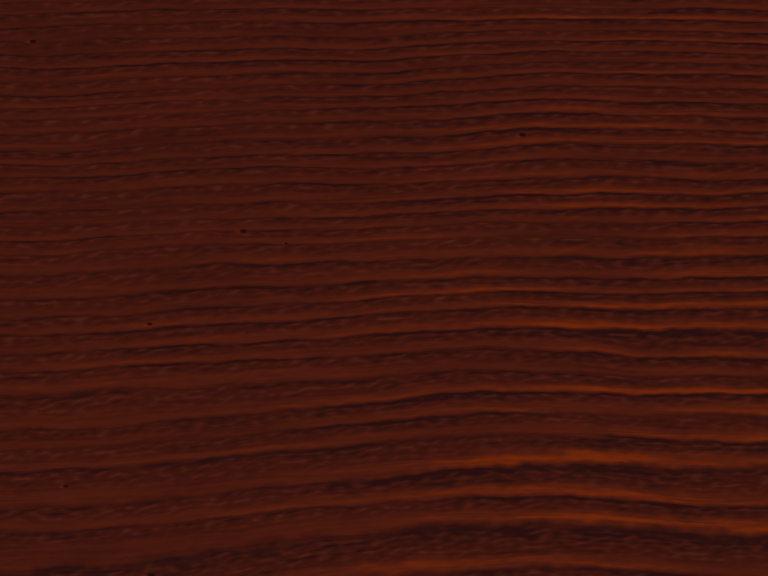
This texture is drawn by a Shadertoy shader. Its source:

```glsl
#define RING_DENSITY 14.5
#define RING_CROWDING 17.0
#define BASE_TONE 0.425
#define EARLY_GLOW 0.54
#define LATE_SHADE 0.14
#define LINE_DEPTH 0.40
#define MOTTLE 0.36
#define FIBRE 0.20
#define HAIRLINE 0.13
#define PIT_COUNT 7

const vec3 LINE_PLUM   = vec3(0.155, 0.060, 0.055);
const vec3 DARK_BROWN  = vec3(0.230, 0.080, 0.052);
const vec3 RED_BROWN   = vec3(0.285, 0.101, 0.060);
const vec3 WARM_ORANGE = vec3(0.430, 0.148, 0.036);

vec2 hash2(vec2 p) {
    vec3 q = fract(p.xyx * vec3(0.1031, 0.1030, 0.0973));
    q += dot(q, q.yzx + 33.33);
    return fract((q.xx + q.yz) * q.zy);
}

float corner(vec2 cell, vec2 offset) {
    float angle = 6.2832 * hash2(cell).x;
    return dot(vec2(cos(angle), sin(angle)), offset);
}

float gradientNoise(vec2 p) {
    vec2 i = floor(p), f = fract(p), e = vec2(1.0, 0.0);
    vec2 u = f * f * f * (f * (f * 6.0 - 15.0) + 10.0);
    return mix(mix(corner(i, f), corner(i + e.xy, f - e.xy), u.x),
               mix(corner(i + e.yx, f - e.yx), corner(i + e.xx, f - e.xx), u.x), u.y);
}

// Height across the grain after the lines bend upward to the right
float grainHeight(vec2 p) {
    float rise = mix(0.08, 0.02, p.y) * smoothstep(-0.1, 1.0, p.x);
    float sag = 0.02 * smoothstep(0.85, 1.4, p.x) * (1.0 - p.y);
    float wave = 0.014 * gradientNoise(p * vec2(2.2, 2.6) + 7.0)
               + 0.005 * gradientNoise(p * vec2(7.0, 9.0) + 31.0);
    return p.y - rise + sag + wave;
}

vec3 woodRamp(float tone) {
    vec3 color = mix(LINE_PLUM, DARK_BROWN, smoothstep(0.0, 0.36, tone));
    color = mix(color, RED_BROWN, smoothstep(0.33, 0.68, tone));
    return mix(color, WARM_ORANGE, smoothstep(0.62, 1.1, tone));
}

void mainImage(out vec4 fragColor, in vec2 fragCoord) {
    vec2 p = fragCoord / iResolution.y;
    float h = grainHeight(p);

    // Growth rings, closer together toward the top
    float ring = RING_DENSITY * h + RING_CROWDING * h * h
               + 0.85 * gradientNoise(vec2(p.x * 0.6, h * 10.0) + 13.0)
               + 0.13 * gradientNoise(vec2(p.x * 14.0, h * 30.0))
               + 0.06 * gradientNoise(vec2(p.x * 45.0, h * 60.0) + 23.0);
    float phase = fract(ring);
    float strength = 0.8 + 1.0 * gradientNoise(vec2(p.x * 1.6, ring * 0.9) + 51.0);
    float contrast = mix(0.40, 1.0, smoothstep(0.1, 1.2, p.x))
                   * mix(1.0, 0.65, smoothstep(0.3, 0.9, p.y));

    // Each ring: warm band, dull mottled band, thin broken dark line
    float early = smoothstep(0.02, 0.2, phase) * (1.0 - smoothstep(0.22, 0.72, phase));
    float late = smoothstep(0.35, 0.75, phase) * (1.0 - smoothstep(0.92, 1.0, phase));
    float edge = phase < 0.5 ? phase / 0.09 : (1.0 - phase) / 0.17;
    float broken = 0.9 + 0.9 * gradientNoise(vec2(p.x * 18.0, h * 60.0) + 63.0);
    float line = (1.0 - smoothstep(0.0, 1.0, edge)) * broken;

    float tone = BASE_TONE + contrast * strength * (EARLY_GLOW * early - LATE_SHADE * late);
    tone -= LINE_DEPTH * line * strength * mix(0.6, 1.0, contrast);

    // Hairlines that come and go between the rings
    float strand = abs(gradientNoise(vec2(p.x * 1.8, h * 62.0) + 37.0));
    float gate = smoothstep(-0.15, 0.3, gradientNoise(vec2(p.x * 4.0, h * 25.0) + 19.0));
    tone -= HAIRLINE * gate * (1.0 - smoothstep(0.0, 0.13, strand));

    // Long fibres, short slanted flecks and broad stains
    float fleck = gradientNoise(vec2(p.x * 48.0 - h * 30.0, h * 130.0));
    tone += MOTTLE * fleck * (0.25 + 0.75 * late);
    tone += FIBRE * gradientNoise(vec2(p.x * 4.5, h * 100.0) + 5.0);
    tone += 0.6 * FIBRE * gradientNoise(vec2(p.x * 14.0, h * 180.0) + 77.0);
    tone += 0.10 * gradientNoise(p * vec2(2.0, 6.0) + 91.0);
    vec3 color = woodRamp(tone);

    // Dull grey bloom on the flecks
    color += vec3(0.012, 0.014, 0.016) * late * smoothstep(0.0, 0.4, fleck);

    // Tiny pits with a warm rim on one side
    for (int i = 0; i < PIT_COUNT; i++) {
        vec2 seed = vec2(float(i) * 17.0 + 3.0, 41.0);
        vec2 center = hash2(seed) * vec2(iResolution.x / iResolution.y, 1.0);
        float size = mix(0.002, 0.005, hash2(seed + 9.0).y);
        vec2 d = (p - center) / (size * vec2(1.5, 0.8));
        float rim = 1.0 - smoothstep(0.3, 1.5, length(d + vec2(1.2, 0.4)));
        float pit = 1.0 - smoothstep(0.4, 1.3, length(d));
        color = mix(color, WARM_ORANGE, 0.35 * rim);
        color = mix(color, LINE_PLUM * 0.55, 0.8 * pit);
    }
    fragColor = vec4(color, 1.0);
}
```
